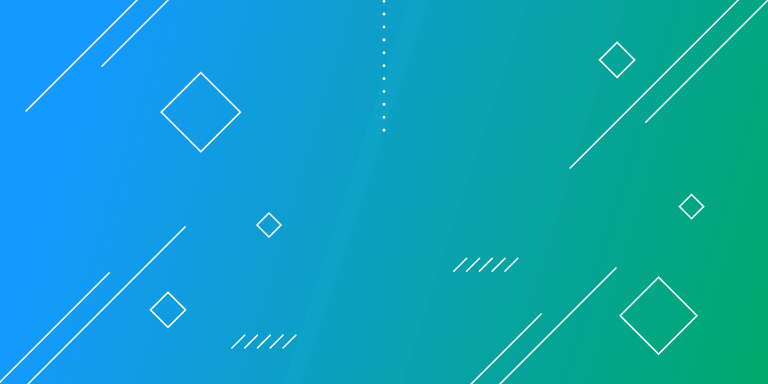
This background is drawn by a Shadertoy shader. Its source:

```glsl
const vec3 BLUE = vec3(0.08, 0.60, 1.0);
const vec3 GREEN = vec3(0.0, 0.66, 0.42);
const vec3 INK = vec3(1.0);

const float GRADIENT_TILT = 0.3;
const float GRADIENT_START = 0.26;
const float GRADIENT_LENGTH = 2.03;

const float BAND_TILT = 0.33;
const float BAND_FIRST = 1.09;
const float BAND_STEP = 0.26;
const float BAND_HALF_WIDTH = 0.026;
const float BAND_GAIN = 0.012;

const float HALF_STROKE = 0.002;

const int HATCH_COUNT = 5;
const float HATCH_STEP = 0.0333;
const float HATCH_RUN = 0.033;
const vec2 HATCH_LEFT = vec2(0.604, 0.094);
const vec2 HATCH_RIGHT = vec2(1.182, 0.294);

const float DOT_COUNT = 11.0;
const float DOT_STEP = 0.0336;
const float DOT_RADIUS = 0.0037;
const vec2 DOT_TOP = vec2(1.0, 0.997);

// Centre and half diagonal
const vec3 DIAMONDS[6] = vec3[6](
    vec3(0.523, 0.708, 0.103), vec3(1.607, 0.844, 0.0456),
    vec3(0.7005, 0.414, 0.0313), vec3(1.801, 0.462, 0.0313),
    vec3(0.4375, 0.193, 0.0456), vec3(1.715, 0.178, 0.100));

// Lower end and horizontal run
const vec3 DIAGONALS[8] = vec3[8](
    vec3(0.068, 0.711, 0.30), vec3(0.266, 0.828, 0.18),
    vec3(1.485, 0.5625, 0.45), vec3(1.682, 0.682, 0.33),
    vec3(-0.025, -0.02, 0.309), vec3(0.073, 0.0, 0.409),
    vec3(1.227, 0.0, 0.182), vec3(1.302, 0.0, 0.302));

// Distance to a 45 degree segment rising from its lower end
float diagonalDistance(vec2 p, vec2 start, float run) {
    vec2 q = p - start;
    float along = clamp(0.5 * (q.x + q.y), 0.0, run);
    return length(q - along);
}

float diamondOutline(vec2 p, vec2 centre, float radius) {
    vec2 q = abs(p - centre);
    return abs(q.x + q.y - radius) * 0.70711;
}

float hatchDistance(vec2 p, vec2 start) {
    float d = 1e3;
    for (int i = 0; i < HATCH_COUNT; i++) {
        vec2 offset = vec2(float(i) * HATCH_STEP, 0.0);
        d = min(d, diagonalDistance(p, start + offset, HATCH_RUN));
    }
    return d;
}

float dotDistance(vec2 p) {
    float index = clamp(round((DOT_TOP.y - p.y) / DOT_STEP), 0.0, DOT_COUNT - 1.0);
    return length(p - DOT_TOP + vec2(0.0, index * DOT_STEP)) - DOT_RADIUS;
}

vec3 background(vec2 p, float pixel) {
    float t = (p.x + GRADIENT_TILT * (1.0 - p.y) - GRADIENT_START) / GRADIENT_LENGTH;
    vec3 color = mix(BLUE, GREEN, clamp(t, 0.0, 1.0));

    // Faint slanted bands, weaker to the right
    float s = p.x + BAND_TILT * (1.0 - p.y);
    for (int i = 0; i < 3; i++) {
        float d = abs(s - BAND_FIRST - float(i) * BAND_STEP) - BAND_HALF_WIDTH;
        float band = 1.0 - smoothstep(-0.006 - pixel, pixel, d);
        color += BAND_GAIN * band / float(i + 1);
    }
    return color;
}

void mainImage(out vec4 fragColor, in vec2 fragCoord) {
    float pixel = 1.0 / iResolution.y;
    vec2 p = fragCoord * pixel;

    // Stroked shapes
    float stroke = min(hatchDistance(p, HATCH_LEFT), hatchDistance(p, HATCH_RIGHT));
    for (int i = 0; i < 6; i++)
        stroke = min(stroke, diamondOutline(p, DIAMONDS[i].xy, DIAMONDS[i].z));
    for (int i = 0; i < 8; i++)
        stroke = min(stroke, diagonalDistance(p, DIAGONALS[i].xy, DIAGONALS[i].z));

    // Antialiased ink over the gradient
    float shape = min(stroke - HALF_STROKE, dotDistance(p));
    float coverage = clamp(0.5 - shape / pixel, 0.0, 1.0);
    fragColor = vec4(mix(background(p, pixel), INK, coverage), 1.0);
}
```
